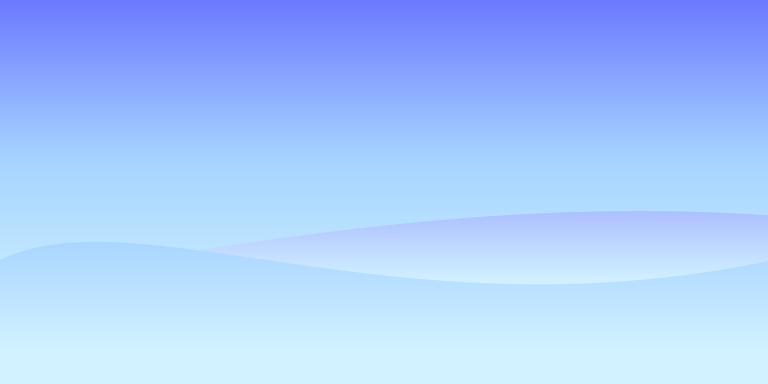
This background is drawn by a Shadertoy shader. Its source:

```glsl
// Draws a calm blue gradient sky above two overlapping, softly shaded waves.
#define SKY_TOP vec3(0.420, 0.475, 1.0)
#define SKY_MID vec3(0.645, 0.820, 1.0)
#define SKY_LOW vec3(0.745, 0.900, 1.0)
#define BACK_CREST vec3(0.675, 0.750, 1.0)
#define FRONT_CREST vec3(0.665, 0.835, 1.0)
#define WAVE_BASE vec3(0.825, 0.950, 1.0)
#define SKY_MID_HEIGHT 0.60
#define SKY_LOW_HEIGHT 0.34
#define BACK_SPAN vec2(0.4505, 0.260)
#define FRONT_SPAN vec2(0.370, 0.080)

float bezier(vec4 p, float s) {
    float r = 1.0 - s;
    return dot(p, vec4(r * r * r, 3.0 * s * r * r, 3.0 * s * s * r, s * s * s));
}

// Height of the front wave: a cubic curve, solved for x by bisection
float frontHeight(float x) {
    const vec4 curveX = vec4(0.0, 0.178, 0.518, 1.0);
    const vec4 curveY = vec4(0.323, 0.497, 0.120, 0.320);
    float low = 0.0, high = 1.0;
    for (int i = 0; i < 16; i++) {
        float middle = 0.5 * (low + high);
        if (bezier(curveX, middle) < x) low = middle;
        else high = middle;
    }
    return bezier(curveY, 0.5 * (low + high));
}

// Height of the back wave: a broad, slightly skewed crest
float backHeight(float x) {
    float offset = x - 0.833;
    return BACK_SPAN.x - offset * offset * (0.385 + 0.13 * offset);
}

vec3 skyColor(float y) {
    vec3 upper = mix(SKY_MID, SKY_TOP, clamp((y - SKY_MID_HEIGHT) / (1.0 - SKY_MID_HEIGHT), 0.0, 1.0));
    float lowerBlend = clamp((SKY_MID_HEIGHT - y) / (SKY_MID_HEIGHT - SKY_LOW_HEIGHT), 0.0, 1.0);
    return mix(upper, SKY_LOW, lowerBlend);
}

// Fades from the crest colour to the base across a span of heights
vec3 waveColor(vec3 crest, vec2 span, float y) {
    return mix(crest, WAVE_BASE, clamp((span.x - y) / (span.x - span.y), 0.0, 1.0));
}

void mainImage(out vec4 fragColor, in vec2 fragCoord) {
    vec2 uv = fragCoord / iResolution.xy;
    float softness = 0.7 / iResolution.y;

    // Layers from back to front
    vec3 color = skyColor(uv.y);
    float backMask = smoothstep(-softness, softness, backHeight(uv.x) - uv.y);
    color = mix(color, waveColor(BACK_CREST, BACK_SPAN, uv.y), backMask);
    float frontMask = smoothstep(-softness, softness, frontHeight(uv.x) - uv.y);
    color = mix(color, waveColor(FRONT_CREST, FRONT_SPAN, uv.y), frontMask);

    fragColor = vec4(color, 1.0);
}
```
